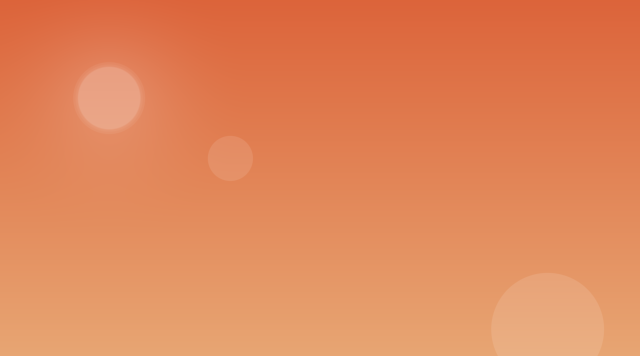
Write a Shadertoy shader that draws this background.

```glsl
#define SKY_TOP vec3(0.862, 0.390, 0.228)
#define SKY_BOTTOM vec3(0.908, 0.648, 0.450)
#define HAZE vec3(1.0, 0.99, 0.98)
#define SUN_POS vec2(0.1706, 0.7245)
#define SUN_RADIUS 0.101
#define CORE_RADIUS 0.088
#define GLOW_REACH 0.30
#define GLOW_STRENGTH 0.12
#define SMALL_DISC vec3(0.3600, 0.5550, 0.0634)
#define LARGE_DISC vec3(0.8557, 0.0750, 0.1585)

// Distance from a point to a centre, in units of canvas height
float centreDistance(vec2 uv, vec2 centre) {
    float aspect = iResolution.x / iResolution.y;
    return length((uv - centre) * vec2(aspect, 1.0));
}

// Coverage of a disc with an edge of the given softness
float disc(float dist, float radius, float softness) {
    float edge = max(softness, 0.75 / iResolution.y);
    return 1.0 - smoothstep(radius - edge, radius + edge, dist);
}

void mainImage(out vec4 fragColor, in vec2 fragCoord) {
    vec2 uv = fragCoord / iResolution.xy;

    // Sky
    vec3 color = mix(SKY_BOTTOM, SKY_TOP, uv.y);

    // Glow around the sun
    float sunDist = centreDistance(uv, SUN_POS);
    float glow = clamp(1.0 - (sunDist - SUN_RADIUS) / GLOW_REACH, 0.0, 1.0);
    color = mix(color, HAZE, GLOW_STRENGTH * glow * glow);

    // Sun: pale rim, then a brighter core
    color = mix(color, HAZE, 0.06 * disc(sunDist, SUN_RADIUS, 0.0));
    color = mix(color, HAZE, 0.05 * disc(sunDist, 0.5 * (SUN_RADIUS + CORE_RADIUS), 0.003));
    color = mix(color, HAZE, 0.15 * disc(sunDist, CORE_RADIUS, 0.003));

    // Translucent discs
    float smallDist = centreDistance(uv, SMALL_DISC.xy);
    float largeDist = centreDistance(uv, LARGE_DISC.xy);
    color = mix(color, HAZE, 0.11 * disc(smallDist, SMALL_DISC.z, 0.0));
    color = mix(color, HAZE, 0.12 * disc(largeDist, LARGE_DISC.z, 0.0));

    fragColor = vec4(color, 1.0);
}
```
